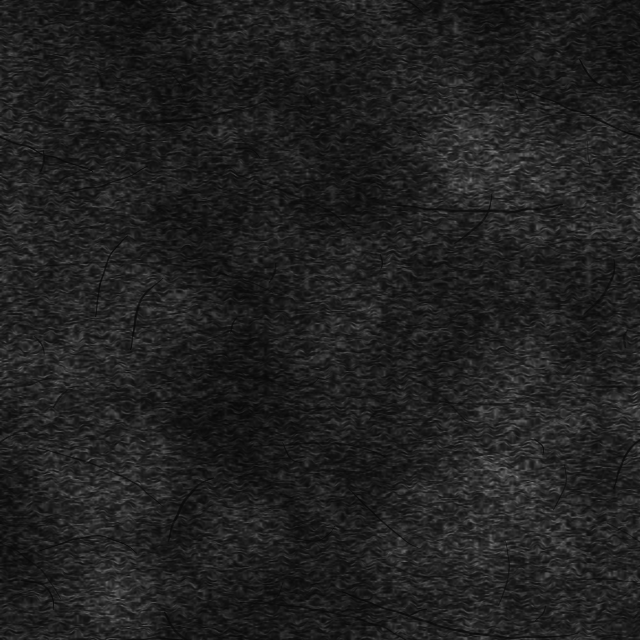
This texture is drawn by a WebGL 1 fragment shader. Its source:

```glsl
precision highp float;

uniform vec2 u_resolution;

const int LONG_SCRATCHES = 16;
const int SHORT_SCRATCHES = 42;
const vec3 BASE_COLOR = vec3(0.117);
const vec3 SCRATCH_COLOR = vec3(0.028);

float hash(vec2 p) {
  vec3 q = fract(vec3(p.xyx) * 0.1031);
  q += dot(q, q.yzx + 33.33);
  return fract((q.x + q.y) * q.z);
}

float valueNoise(vec2 p) {
  vec2 cell = floor(p);
  vec2 f = fract(p);
  f = f * f * (3.0 - 2.0 * f);
  float bottom = mix(hash(cell), hash(cell + vec2(1.0, 0.0)), f.x);
  float top = mix(hash(cell + vec2(0.0, 1.0)), hash(cell + 1.0), f.x);
  return mix(bottom, top, f.y);
}

mat2 rotation(float angle) {
  float c = cos(angle);
  float s = sin(angle);
  return mat2(c, s, -s, c);
}

// Cloudy mottling, centred on zero
float clouds(vec2 p) {
  float sum = 0.0;
  float amplitude = 0.5;
  mat2 turn = rotation(0.65);
  for (int i = 0; i < 5; i++) {
    sum += amplitude * (valueNoise(p) - 0.5);
    p = turn * p * 2.03 + 17.3;
    amplitude *= 0.56;
  }
  return sum;
}

// Fine wavy horizontal fibres, centred on zero
float fibres(vec2 p) {
  float sway = valueNoise(p * 75.0) - 0.5;
  vec2 q = vec2(p.x, p.y + sway * 0.007);
  float strands = valueNoise(q * vec2(125.0, 370.0));
  float specks = valueNoise(q * vec2(290.0, 430.0) + 51.7);
  return mix(strands, specks, 0.3) - 0.5;
}

// Coverage of one tapered, bent stroke centred on the origin
float stroke(vec2 p, float angle, float halfLength, float bend, float halfWidth) {
  vec2 q = p * rotation(angle);
  float t = clamp(q.x / halfLength, -1.0, 1.0);
  float curve = bend * halfLength * (t * t - 0.4 + 0.4 * t * t * t);
  float d = length(vec2(q.x - t * halfLength, q.y - curve));
  float w = halfWidth * (1.0 - 0.65 * t * t);
  return 1.0 - smoothstep(w * 0.35, w + 0.0012, d);
}

// One scattered scratch; the index sets its place and shape
float scratch(vec2 p, float index, float seed, vec2 angles, vec2 lengths, float maxBend) {
  vec2 id = vec2(index, seed);
  vec2 jitter = vec2(hash(id + 3.1), hash(id + 7.7)) * 0.12;
  vec2 center = fract(vec2(0.7549, 0.5698) * index + seed * 0.37 + jitter);
  vec2 local = fract(p - center + 0.5) - 0.5;
  float angle = mix(angles.x, angles.y, hash(id + 11.3));
  float size = hash(id + 19.9);
  float halfLength = mix(lengths.x, lengths.y, size * size);
  float bend = (hash(id + 23.5) - 0.5) * 2.0 * maxBend;
  float halfWidth = mix(0.0007, 0.0021, hash(id + 31.1));
  float strength = mix(0.5, 0.92, hash(id + 41.9));
  return strength * stroke(local, angle, halfLength, bend, halfWidth);
}

float scratches(vec2 p) {
  float cover = 0.0;
  for (int i = 0; i < LONG_SCRATCHES; i++) {
    cover = max(cover, scratch(p, float(i), 1.0, vec2(-0.68, 0.1), vec2(0.06, 0.21), 0.16));
  }
  for (int i = 0; i < SHORT_SCRATCHES; i++) {
    cover = max(cover, scratch(p, float(i), 2.0, vec2(-1.57, 1.57), vec2(0.012, 0.075), 0.5));
  }
  return cover;
}

void main() {
  vec2 uv = gl_FragCoord.xy / u_resolution.y;

  // Mottled, fibrous surface
  float shade = clouds(uv * 5.0 + 4.2) * 1.9 + fibres(uv) * 1.9;
  vec3 color = BASE_COLOR * exp(shade);

  // Dark scratches with worn, wobbly edges
  vec2 wobble = vec2(valueNoise(uv * 45.0), valueNoise(uv * 45.0 + 29.0)) - 0.5;
  float wear = mix(0.65, 1.0, valueNoise(uv * 110.0));
  color = mix(color, SCRATCH_COLOR, scratches(uv + wobble * 0.004) * wear);

  gl_FragColor = vec4(color, 1.0);
}
```
